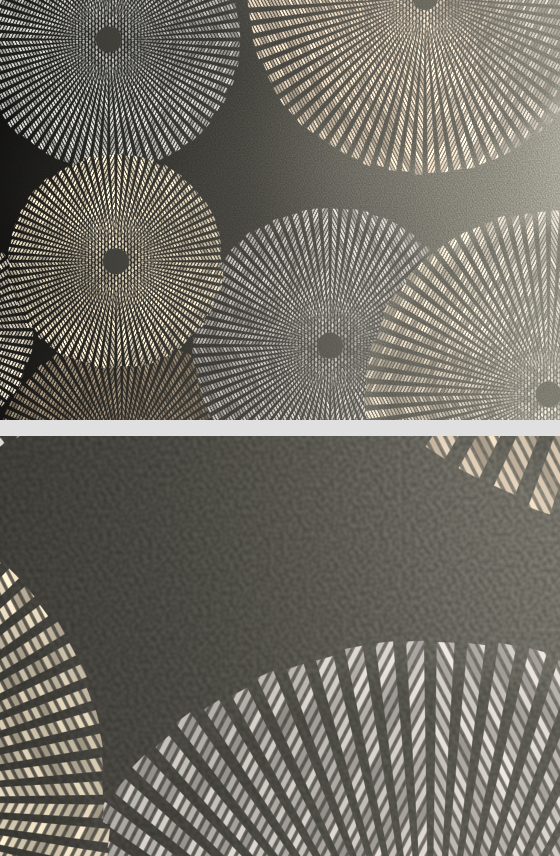
Top, the full canvas; bottom, a detail of the centre.
This texture is drawn by a Shadertoy shader. Its source:

```glsl
const float TAU = 6.2831853;
const int DISC_COUNT = 7;
const float SPOKES = 84.0;
const float SPOKE_FILL = 0.29;                  // half width, share of spacing
const float HUB_RADIUS = 0.031;
const vec2 STITCH = vec2(0.0080, 0.0155);       // pitch along x and y
const vec2 FINE_STITCH = vec2(0.0078, 0.0125);
const float TWILL_SIZE = 0.0036;
const float TWILL_CONTRAST = 0.10;
const vec3 GROUND_TINT = vec3(1.0, 0.985, 0.90);
const float GROUND_DARK = 0.08;
const float GROUND_LIGHT = 0.66;
const vec3 SILVER = vec3(0.78, 0.77, 0.74);

// Centre and radius, back to front
const vec3 DISCS[DISC_COUNT] = vec3[DISC_COUNT](
    vec3(0.259, 0.906, 0.310), vec3(1.012, 1.007, 0.420),
    vec3(-0.20, 0.215, 0.277), vec3(0.290, -0.10, 0.300),
    vec3(0.786, 0.177, 0.327), vec3(0.276, 0.378, 0.254),
    vec3(1.306, 0.061, 0.435));

const vec3 THREADS[DISC_COUNT] = vec3[DISC_COUNT](
    vec3(0.75, 0.75, 0.73), vec3(0.88, 0.81, 0.72),
    vec3(0.84, 0.80, 0.73), vec3(0.56, 0.50, 0.42),
    vec3(0.72, 0.70, 0.68), vec3(0.86, 0.81, 0.71),
    vec3(0.87, 0.82, 0.74));

float hash(vec2 p) {
    vec3 q = fract(vec3(p.xyx) * 0.1031);
    q += dot(q, q.yzx + 33.33);
    return fract((q.x + q.y) * q.z);
}

float gradientDot(vec2 cell, vec2 offset) {
    float angle = TAU * hash(cell);
    return dot(vec2(cos(angle), sin(angle)), offset);
}

float gradientNoise(vec2 p) {
    vec2 i = floor(p), f = fract(p);
    vec2 u = f * f * f * (f * (f * 6.0 - 15.0) + 10.0);
    vec2 e = vec2(1.0, 0.0);
    float low = mix(gradientDot(i, f), gradientDot(i + e, f - e), u.x);
    float high = mix(gradientDot(i + e.yx, f - e.yx), gradientDot(i + 1.0, f - 1.0), u.x);
    return mix(low, high, u.y);
}

// Satin lit from the right, with a fine diagonal twill
float groundLevel(vec2 p) {
    float light = pow(clamp(p.x / 1.333, 0.0, 1.0), 1.2);
    return mix(GROUND_DARK, GROUND_LIGHT, light) + 0.05 * gradientNoise(p * 3.0);
}

float twill(vec2 p) {
    float rib = sin(TAU * (p.x + 0.6 * p.y) / (2.0 * TWILL_SIZE));
    return gradientNoise(p / TWILL_SIZE) * 2.0 + 0.3 * rib;
}

// Staggered upright floats for the dense middle: coverage and random shade
vec2 fineWeave(vec2 p) {
    vec2 q = p / FINE_STITCH;
    q.y += 0.5 * mod(floor(q.x), 2.0);
    vec2 f = fract(q) - 0.5;
    return vec2(smoothstep(0.62, 0.22, length(f * vec2(1.2, 1.0))), hash(floor(q)));
}

// Radial spokes cut into slanted stitches; returns colour and coverage
vec4 disc(vec2 p, vec3 shape, vec3 thread, float ground, float px) {
    vec2 d = p - shape.xy;
    float r = length(d);
    float turn = atan(d.y, d.x) / TAU * SPOKES;
    float id = floor(turn);
    float spokeRandom = hash(vec2(id + 60.0, shape.x * 91.0 + 50.0));
    float spacing = TAU * r / SPOKES;
    float across = abs(fract(turn) - 0.5) * spacing;
    float spoke = smoothstep(px, -px, across - SPOKE_FILL * spacing);

    float phase = dot(abs(d), 1.0 / STITCH) + spokeRandom;
    float strand = smoothstep(-0.95, 0.35, cos(TAU * (phase - 0.5)));
    float strandRandom = hash(vec2(floor(phase) + 7.0, id + 60.0));

    // Spokes dissolve into weave where they crowd together
    vec2 fine = fineWeave(p);
    float resolved = smoothstep(0.003, 0.0095, spacing);
    float fineCover = fine.x * mix(0.85, 0.55 + 0.6 * spoke, smoothstep(0.002, 0.004, spacing));
    float cover = mix(min(fineCover, 1.0), spoke * (0.18 + 0.82 * strand), resolved);
    float shade = 0.80 + 0.42 * mix(fine.y, strandRandom, resolved);

    // Sheen is strongest on upright threads
    float upright = d.y * d.y / max(r * r, 1e-5);
    shade *= 0.90 + 0.14 * upright + 0.18 * gradientNoise(p * 5.0 + 9.0);
    thread = mix(thread, SILVER, 0.6 * smoothstep(0.95, 1.3, p.x));

    float gap = mix(ground * 0.74 + 0.045, ground, smoothstep(0.85, 1.0, r / shape.z));
    vec3 color = mix(gap * GROUND_TINT, thread * shade, cover);

    float hub = smoothstep(px, -px, r - HUB_RADIUS);
    float hubLevel = mix(ground, 0.35, 0.5);
    color = mix(color, hubLevel * GROUND_TINT, hub);

    float rim = shape.z + 0.008 * (spokeRandom - 0.5);
    return vec4(color, smoothstep(px, -px, r - rim));
}

void mainImage(out vec4 fragColor, in vec2 fragCoord) {
    vec2 p = fragCoord / iResolution.y;
    float px = 0.8 / iResolution.y;

    float ground = groundLevel(p);
    ground *= 1.0 + TWILL_CONTRAST * twill(p);
    vec3 color = ground * GROUND_TINT;

    for (int i = 0; i < DISC_COUNT; i++) {
        vec4 layer = disc(p, DISCS[i], THREADS[i], ground, px);
        color = mix(color, layer.rgb, layer.a);
    }
    fragColor = vec4(clamp(color, 0.0, 1.0), 1.0);
}
```
